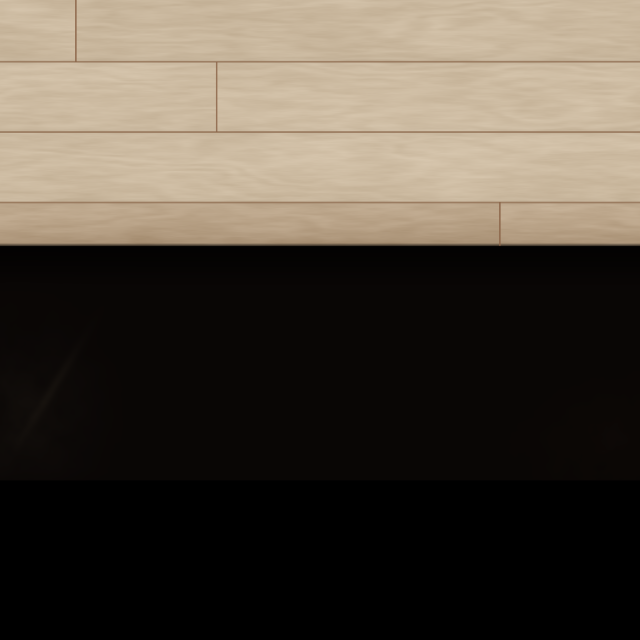
A three.js fragment shader for this texture:

```glsl
// Pale wooden planks with a rounded front edge above a dark, faintly marked void.
// Rows come from a repeat in y, grain from contour bands of stretched value noise,
// and the void from soft glows that end at a black strip.
varying vec2 vUv;

float hash(vec2 p) {
  vec3 q = fract(vec3(p.xyx) * 0.1031);
  q += dot(q, q.yzx + 33.33);
  return fract((q.x + q.y) * q.z);
}

float noise(vec2 p) {
  vec2 i = floor(p), f = fract(p);
  f = f * f * (3.0 - 2.0 * f);
  return mix(mix(hash(i), hash(i + vec2(1.0, 0.0)), f.x),
             mix(hash(i + vec2(0.0, 1.0)), hash(i + 1.0), f.x), f.y);
}

float fbm(vec2 p) {
  float sum = 0.0, gain = 0.5;
  for (int i = 0; i < 4; i++) {
    sum += gain * noise(p);
    p = p * 2.03 + 7.1;
    gain *= 0.5;
  }
  return sum;
}

float line(float d, float width) {
  return 1.0 - smoothstep(0.25 * width, width, abs(d));
}

float glow(vec2 p, vec2 center, vec2 size) {
  vec2 d = (p - center) / size;
  return exp(-dot(d, d));
}

vec3 planks(vec2 p) {
  float depth = (1.0136 - p.y) / 0.11;
  float row = floor(depth);
  float joint = row < 0.5 ? 0.1185 : row < 1.5 ? 0.3385 : row < 2.5 ? -1.0 : 0.781;

  // Each board gets its own grain
  float board = row * 2.0 + step(joint, p.x);
  vec2 g = p + vec2(board * 3.7, board * 5.3);
  float field = fbm(g * vec2(4.0, 22.0));
  float bands = sin(field * 34.0 + g.y * 150.0);
  float fibre = fbm(g * vec2(28.0, 260.0)) - 0.47;
  float patches = fbm(g * vec2(5.0, 16.0) + 31.0) - 0.47;
  vec3 wood = vec3(0.80, 0.73, 0.63) + 0.012 * (hash(vec2(board, 4.0)) - 0.5);
  wood += vec3(0.9, 1.0, 1.1) * (0.012 * bands + 0.05 * fibre + 0.07 * patches);

  // Front board turns away from the light
  float turn = clamp((0.6836 - p.y) / 0.0677, 0.0, 1.0);
  wood -= step(p.y, 0.6836) * vec3(0.045, 0.06, 0.065);
  wood -= vec3(0.11, 0.12, 0.125) * (0.35 * turn + 0.65 * pow(turn, 3.0));
  wood *= 1.0 - 0.5 * smoothstep(0.621, 0.616, p.y);

  // Seams between rows and butt joints within them
  float seam = abs(fract(depth + 0.5) - 0.5) * 0.11;
  wood *= 1.0 - 0.04 * exp(-seam / 0.004);
  wood = mix(wood, vec3(0.58, 0.45, 0.34), 0.8 * line(seam, 0.0022));
  return mix(wood, vec3(0.55, 0.40, 0.29), 0.85 * line(p.x - joint, 0.002));
}

vec3 darkness(vec2 p) {
  vec3 c = vec3(0.036, 0.023, 0.019) * mix(0.35, 1.0, smoothstep(0.615, 0.54, p.y));
  float mottled = fbm(p * 22.0);
  c += vec3(0.045, 0.042, 0.03) * mottled * glow(p, vec2(0.035, 0.36), vec2(0.09, 0.11));
  c += vec3(0.025, 0.015, 0.006) * mottled * glow(p, vec2(0.98, 0.30), vec2(0.12, 0.08));

  // Faint slanted scratch
  float slant = dot(p - vec2(0.09, 0.405), vec2(0.85, -0.527));
  c += vec3(0.03, 0.027, 0.02) * exp(-pow(slant / 0.007, 2.0))
       * glow(p, vec2(0.08, 0.39), vec2(0.07, 0.09));
  return c * smoothstep(0.248, 0.251, p.y);
}

void main() {
  float edge = smoothstep(0.6145, 0.6170, vUv.y);
  gl_FragColor = vec4(mix(darkness(vUv), planks(vUv), edge), 1.0);
}
```
